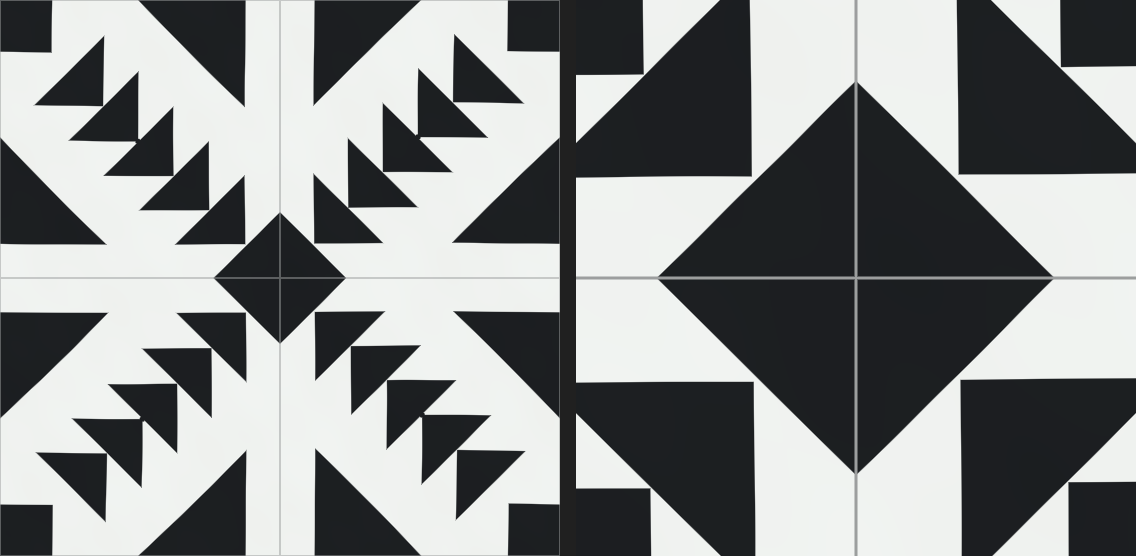
Left, the full canvas; right, a detail of the centre.
This pattern is drawn by a WebGL 1 fragment shader. Its source:

```glsl
precision highp float;
// Four mirrored cement tiles: centre diamond, diagonal chains of triangles, corner blocks.

uniform vec2 u_resolution;

const float TAU = 6.2831853;
const vec2  REPEATS = vec2(1.0);      // mirrored four-tile blocks across and down

// Lengths are in tiles, measured from the centre of a block.
const float DIAMOND = 0.237;          // centre to diamond tip
const float BORDER = 0.123;           // white band beside the tile joints
const float WEDGE_OFFSET = 0.494;     // diagonal offset of the large wedges
const float BLOCK_START = 0.814;      // inner side of the corner blocks
const float CHAIN_STEP = 0.1255;      // diagonal spacing of the small triangles
const float CHAIN_LEG = 0.249;        // leg of a small triangle
const float BLEED_RADIUS = 0.010;     // ink blot where two triangles touch
const float JOINT_HALF_WIDTH = 0.0018;
const float DRIFT = 0.008;            // opposite skew of neighbouring tiles
const float WOBBLE = 0.0011;          // unevenness of the printed edges
const float MOTTLE = 0.006;           // faint clouding of the surface

const vec3 PAPER = vec3(0.94, 0.95, 0.94);
const vec3 INK = vec3(0.11, 0.12, 0.13);
const vec3 JOINT = vec3(0.61, 0.62, 0.62);

// Layered sines with whole frequencies, so they wrap with the block.
float waves(vec2 p, float phase) {
  float sum = sin(TAU * (3.0 * p.x + 2.0 * p.y) + phase);
  sum += 0.7 * sin(TAU * (5.0 * p.y - 4.0 * p.x) + 2.3 * phase + sum);
  sum += 0.5 * sin(TAU * (11.0 * p.x + 7.0 * p.y) + 1.7 * phase);
  return sum / 2.2;
}

// Right triangle with its square corner on the diagonal at (start, start).
float cornerTriangle(vec2 q, float start) {
  float legs = start - min(q.x, q.y);
  float slope = (q.x + q.y - 2.0 * start - CHAIN_LEG) * 0.70711;
  return max(legs, slope);
}

// Signed distance to the printed shapes in one quadrant.
float inkDistance(vec2 q) {
  float d = (q.x + q.y - DIAMOND) * 0.70711;
  d = min(d, BLOCK_START - min(q.x, q.y));

  // Large wedges on either side of the diagonal
  float wedge = (WEDGE_OFFSET - abs(q.x - q.y)) * 0.70711;
  d = min(d, max(wedge, BORDER - min(q.x, q.y)));

  // Chain of touching triangles
  for (int i = 0; i < 5; i++) {
    d = min(d, cornerTriangle(q, BORDER + CHAIN_STEP * float(i)));
  }

  // Small ink bleed at the fourth triangle
  vec2 blot = vec2(BORDER + 3.0 * CHAIN_STEP);
  return min(d, length(q - blot) - BLEED_RADIUS);
}

float coverage(float d, float pixel) {
  return clamp(0.5 - d / pixel, 0.0, 1.0);
}

void main() {
  vec2 p = fract(gl_FragCoord.xy / u_resolution * REPEATS);
  vec2 q = abs(2.0 * p - 1.0);
  vec2 pixels = 2.0 * REPEATS / u_resolution;
  float pixel = max(pixels.x, pixels.y);

  // Hand-set irregularity, fading to no skew at the joints
  float skew = -DRIFT * sin(TAU * p.x) * sin(TAU * p.y);
  vec2 printed = q + skew * vec2(-1.0, 1.0);
  printed += WOBBLE * vec2(waves(p, 0.4), waves(p.yx, 2.9));

  // Faintly clouded paper and ink
  float cloud = MOTTLE * waves(p, 1.3);
  vec3 paper = PAPER + cloud * vec3(0.8, 0.8, 1.2);
  vec3 ink = INK + 0.5 * cloud;
  vec3 color = mix(paper, ink, coverage(inkDistance(printed), 1.2 * pixel));

  // Hairline joints between tiles
  vec2 toJoint = min(q, 1.0 - q);
  float joint = coverage(min(toJoint.x, toJoint.y) - JOINT_HALF_WIDTH, pixel);
  color = mix(color, JOINT, joint);

  gl_FragColor = vec4(color, 1.0);
}
```
